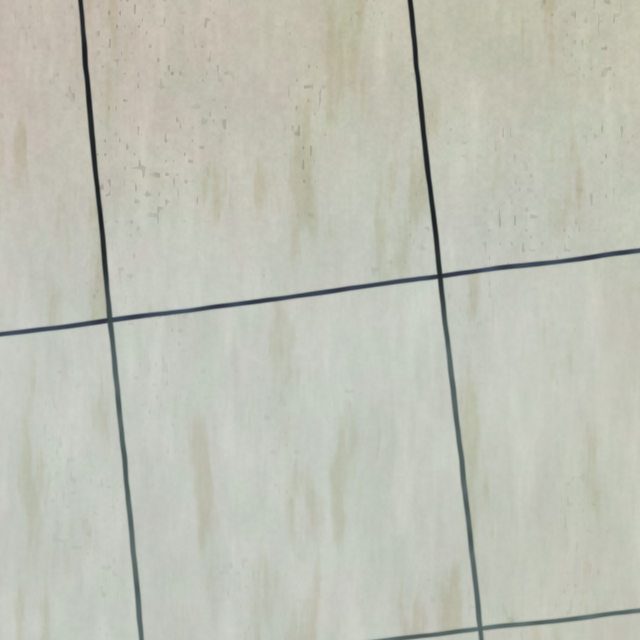
This texture is drawn by a WebGL 2 fragment shader. Its source:

```glsl
#version 300 es
precision highp float;
// Pale stone wall tiles divided by thin dark joints, seen slightly askew.
// A skewed grid places the joints; stretched value noise gives each tile its
// own veins, flecks and grain, over a slow warm-to-cool tint.
uniform vec2 u_resolution;
out vec4 fragColor;

float hash(vec2 p) {
    vec3 q = fract(vec3(p.xyx) * 0.1031);
    q += dot(q, q.yzx + 33.33);
    return fract((q.x + q.y) * q.z);
}

float noise(vec2 p) {
    vec2 cell = floor(p), f = fract(p);
    f = f * f * (3.0 - 2.0 * f);
    float low = mix(hash(cell), hash(cell + vec2(1, 0)), f.x);
    float high = mix(hash(cell + vec2(0, 1)), hash(cell + vec2(1, 1)), f.x);
    return mix(low, high, f.y);
}

// Layered noise centred on zero
float fbm(vec2 p) {
    float sum = 0.0, gain = 0.5;
    for (int i = 0; i < 4; i++) {
        sum += gain * (noise(p) - 0.5);
        p = p * 2.03 + 17.7;
        gain *= 0.5;
    }
    return sum;
}

// Tile spacing, slightly wider towards the lower right
vec2 tileSize(vec2 p) {
    return vec2(0.531 - 0.016 * p.y, 0.5507 + 0.0118 * p.x);
}

// Skewed grid coordinates; joints lie on the integers
vec2 tileCoord(vec2 p) {
    vec2 start = vec2(0.2214 - 0.0974 * p.y, -0.0741 + 0.121 * p.x);
    return (p - start) / tileSize(p);
}

// Coverage of a joint with a soft edge
float joint(float dist, float halfWidth, float soft) {
    return 1.0 - smoothstep(halfWidth - soft, halfWidth + soft, dist);
}

// Slow tint: rosy upper left, yellowish right, cool centre and lower left
vec3 stoneTint(vec2 p) {
    const vec3 cool = vec3(0.768, 0.788, 0.755);
    const vec3 rosy = vec3(0.765, 0.728, 0.680);
    const vec3 sand = vec3(0.758, 0.755, 0.680);
    float drift = 0.25 * fbm(p * 3.0 + 4.0);
    float upper = smoothstep(0.42, 1.0, p.y + drift);
    float side = smoothstep(0.0, 0.75, p.x + drift);
    vec3 tint = mix(cool, mix(rosy, sand, side), upper * 0.95);
    float corner = smoothstep(0.55, 1.1, p.x + 0.35 * (0.5 - p.y) + drift);
    return mix(tint, sand, 0.45 * corner * (1.0 - upper));
}

// Upright veins, pale clouds, pits and fine grain
vec3 stone(vec2 p, vec2 tile) {
    vec2 q = p + 7.3 * vec2(hash(tile + 11.0), hash(tile + 23.0));
    q.x += 0.012 * fbm(q * vec2(5.0, 9.0));
    float upper = smoothstep(0.4, 0.8, p.y);
    float vein = fbm(q * vec2(26.0, 4.5));
    float fibre = fbm(q * vec2(85.0, 16.0));
    float cloud = fbm(q * vec2(11.0, 7.0) + 31.0);
    float tan_ = smoothstep(0.08, 0.30, vein + 0.3 * fibre);
    float pit = smoothstep(0.76, 0.94, noise(q * vec2(170.0, 95.0)));
    pit *= smoothstep(-0.05, 0.25, fbm(q * vec2(14.0, 6.0) + 50.0));
    float grain = noise(q * 230.0) + noise(q * 110.0 + 9.0) - 1.0;

    vec3 color = stoneTint(p);
    color += 0.055 * cloud + 0.045 * fibre;
    color -= tan_ * vec3(0.045, 0.055, 0.085);
    color += 0.025 * smoothstep(0.08, 0.3, -vein);
    color -= pit * mix(0.03, 0.10, upper);
    color += grain * mix(0.012, 0.022, upper);
    // Faint green and pink casts
    color += vec3(0.035, -0.015, 0.01) * fbm(q * 19.0 + 70.0);
    return color;
}

void main() {
    vec2 p = gl_FragCoord.xy / u_resolution;
    float soft = 0.0011 + 0.6 / min(u_resolution.x, u_resolution.y);

    // Grid with slightly hand-drawn joints
    vec2 wobble = 0.005 * vec2(fbm(vec2(p.y * 9.0, 3.0)),
                               fbm(vec2(p.x * 9.0, 8.0)));
    vec2 grid = tileCoord(p + wobble);
    vec2 dist = abs(grid - round(grid)) * tileSize(p) * 0.993;
    vec3 color = stone(p, floor(grid));

    // Joints are nearly black at the top and fade to grey-green below
    float upper = smoothstep(0.42, 0.66, p.y);
    float uneven = noise(p * 38.0);
    vec3 upright = mix(vec3(0.30, 0.35, 0.345), vec3(0.10, 0.11, 0.12), upper);
    vec3 level = mix(vec3(0.33, 0.38, 0.37), vec3(0.20, 0.23, 0.29),
                     smoothstep(0.1, 0.4, p.y));
    upright += 0.11 * (uneven - 0.4) * (1.0 - 0.6 * upper);
    level += (uneven - 0.45) * vec3(0.09, 0.12, 0.14);
    float width = 0.0036 + 0.0009 * (noise(p * 24.0 + 5.0) - 0.5);

    // Soft grimy rim, then the joints themselves
    float rim = joint(min(dist.x, dist.y), 0.0045, 0.0035);
    color = mix(color, color * vec3(0.86, 0.89, 0.90), rim);
    color = mix(color, level, 0.94 * joint(dist.y, width * 0.92, soft));
    color = mix(color, upright, 0.95 * joint(dist.x, width, soft));
    fragColor = vec4(clamp(color, 0.0, 1.0), 1.0);
}
```
